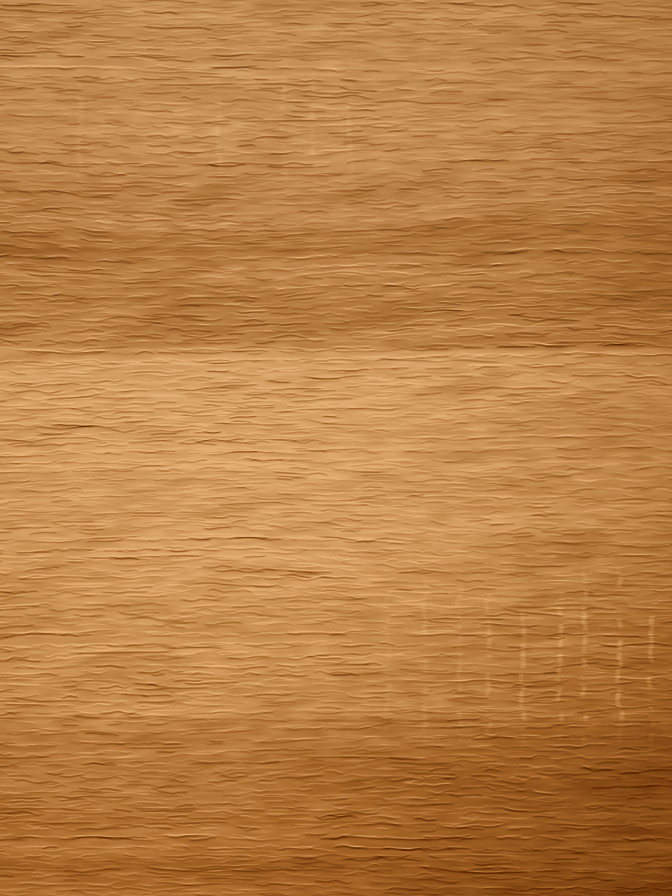
Reproduce this texture procedurally as a Shadertoy shader.

```glsl
// Warm oak board with horizontal bands, embossed pores and faint saw marks.

float hash(vec2 p)
{
    vec3 q = fract(vec3(p.xyx) * 0.1031);
    q += dot(q, q.yzx + 33.33);
    return fract((q.x + q.y) * q.z);
}

// One row of smooth noise; each row is shifted so that cells never line up.
float rowNoise(float x, float row)
{
    x += 40.0 * hash(vec2(row, 7.0));
    float cell = floor(x);
    float f = smoothstep(0.0, 1.0, x - cell);
    return mix(hash(vec2(cell, row)), hash(vec2(cell + 1.0, row)), f);
}

float noise(vec2 p)
{
    p += 50.0;
    float row = floor(p.y);
    float f = smoothstep(0.0, 1.0, p.y - row);
    return mix(rowNoise(p.x, row), rowNoise(p.x, row + 1.0), f);
}

// Soft-edged interval
float band(float x, float lo, float hi, float soft)
{
    return smoothstep(lo - soft, lo + soft, x) * (1.0 - smoothstep(hi - soft, hi + soft, x));
}

// Tapered strokes, one per cell: a fine dark groove below a crisp lit lip
float strokes(vec2 p, float rows, float columns, float seed, float lit)
{
    float row = floor(p.y * rows);
    float x = p.x * columns + 40.0 * hash(vec2(row, seed));
    vec2 id = vec2(floor(x) + 9.0, row + 31.0 * seed);
    float along = fract(x) - 0.5;
    float halfLength = mix(0.2, 0.5, hash(id + 0.5));
    float taper = smoothstep(0.0, 0.12, halfLength - abs(along));
    float tilt = 0.4 * (hash(id + 5.3) - 0.5) * along;
    float wiggle = 0.26 * (noise(vec2(x * 5.0, id.y)) - 0.5);
    float middle = 0.3 * (hash(id + 11.7) - 0.5) + tilt + wiggle;
    float d = (fract(p.y * rows) - 0.5 - middle) / rows;
    float groove = exp(-pow(abs(d + 0.0008) / 0.0014, 2.0));
    float lip = exp(-pow(abs(d - 0.0016) / 0.0011, 2.0));
    float chance = hash(id + 17.1);
    return taper * (mix(0.3, 1.0, hash(id + 23.9)) * lit * lip - (0.15 + chance * chance) * groove);
}

// Broad light and dark planks, from the top (0) to the bottom (1)
float plankTone(float v)
{
    float tone = 0.80;
    tone -= 0.045 * smoothstep(0.13, 0.22, v);
    tone -= 0.025 * band(v, 0.27, 0.385, 0.02);
    tone += 0.085 * smoothstep(0.386, 0.392, v);
    tone -= 0.025 * smoothstep(0.60, 0.74, v);
    tone -= 0.04 * smoothstep(0.797, 0.808, v);
    tone -= 0.03 * smoothstep(0.83, 0.86, v);
    tone -= 0.09 * band(v, 0.802, 0.804, 0.002);
    tone -= 0.06 * band(v, 0.278, 0.282, 0.003);
    return tone;
}

// Short pale ticks stacked in narrow columns across the grain
float sawMarks(vec2 p, float v)
{
    float column = floor(p.x * 20.0);
    float offset = fract(p.x * 20.0) - 0.3 - 0.4 * hash(vec2(column, 3.0));
    offset += 0.16 * (noise(p * vec2(3.0, 110.0)) - 0.5);
    float pick = hash(vec2(column, 17.0));
    float ticks = smoothstep(0.25, 0.65, noise(vec2(column * 3.0, p.y * 140.0)));
    float lower = band(v, 0.63 + 0.07 * pick, 0.825, 0.02) * smoothstep(0.4, 0.95, p.x);
    float upper = 0.35 * band(v, 0.08, 0.2, 0.03) * step(0.75, pick);
    return smoothstep(0.12, 0.02, abs(offset)) * ticks * (lower + upper);
}

// Brown to honey to pale tan, indexed by the red level
vec3 woodColor(float tone)
{
    vec3 brown = vec3(0.44, 0.23, 0.06);
    vec3 honey = vec3(0.64, 0.40, 0.17);
    vec3 paleTan = vec3(0.85, 0.64, 0.41);
    vec3 low = mix(brown, honey, clamp((tone - 0.44) / 0.20, -0.4, 1.0));
    return mix(low, paleTan, clamp((tone - 0.64) / 0.21, 0.0, 1.2));
}

void mainImage(out vec4 fragColor, in vec2 fragCoord)
{
    vec2 uv = fragCoord / iResolution.xy;
    vec2 p = vec2(uv.x, uv.y * 4.0 / 3.0);
    float v = 1.0 - uv.y;

    // Bend the grain, more strongly in the wavy bands
    float wavy = band(v, 0.24, 0.38, 0.03) + smoothstep(0.82, 0.88, v);
    vec2 g = p;
    g.y += 0.02 * noise(p * vec2(2.0, 4.0));
    g.y += (0.003 + 0.004 * wavy) * noise(p * vec2(9.0, 20.0) + 3.0);

    // Planks, colour streaks and slanted flecks
    float tone = plankTone(v + 0.006 * (noise(p * vec2(2.5, 4.0)) - 0.5));
    tone += (0.03 + 0.05 * wavy) * (noise(g * vec2(1.3, 34.0)) - 0.5);
    tone += 0.05 * (noise(g * vec2(4.0, 80.0) + 11.0) - 0.5);
    vec2 slant = vec2(p.x, p.y - 0.22 * p.x);
    tone -= 0.035 * smoothstep(0.6, 0.9, noise(slant * vec2(6.0, 38.0) + 4.0));

    // Embossed pores in overlapping layers, with fine fibre between
    float relief = 0.0;
    float lit = 0.45 + 0.2 * smoothstep(0.15, 0.25, v) + 0.1 * wavy;
    for (float i = 0.0; i < 5.0; i++)
        relief += strokes(g + 0.0037 * i, 44.0 + 7.0 * i, 5.0 + 2.6 * i, i + 1.0, lit);
    tone += 0.125 * (0.65 + 0.7 * noise(p * vec2(3.0, 12.0) + 8.0)) * relief;
    tone += 0.075 * (noise(g * vec2(36.0, 230.0)) - 0.5);
    tone += 0.08 * sawMarks(p, v);

    // Light falling off towards the corners, most at the lower right
    vec2 fromLight = vec2(uv.x - 0.38, v - 0.38);
    tone -= 0.19 * dot(fromLight, fromLight);
    tone -= 0.10 * smoothstep(0.55, 1.1, uv.x * 0.5 + v * 0.6);

    // Cooler above, more orange below
    vec3 color = woodColor(tone) + mix(vec3(-0.01, 0.006, 0.014), vec3(0.012, -0.006, -0.02), v);
    fragColor = vec4(clamp(color, 0.0, 1.0), 1.0);
}
```
